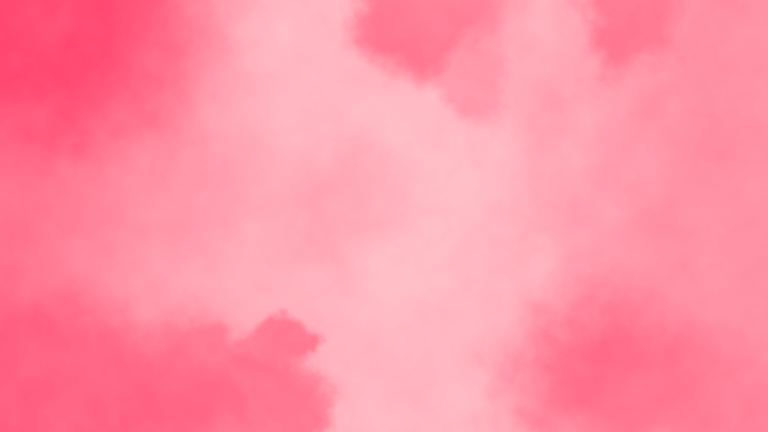
Write a Shadertoy shader that draws this texture.

```glsl
// Soft pink clouds: a pale hazy centre with deeper rose billows around the rim.

float hash(vec2 cell) {
    vec3 h = fract(cell.xyx * 0.1031);
    h += dot(h, h.yzx + 33.33);
    return fract((h.x + h.y) * h.z);
}

float valueNoise(vec2 p) {
    vec2 cell = floor(p), f = fract(p);
    f = f * f * f * (f * (f * 6.0 - 15.0) + 10.0);
    return mix(mix(hash(cell), hash(cell + vec2(1, 0)), f.x),
               mix(hash(cell + vec2(0, 1)), hash(cell + vec2(1, 1)), f.x), f.y);
}

// Layered noise, rotated per octave to hide the grid; centred on zero
float fbm(vec2 p) {
    float sum = 0.0, amplitude = 0.5;
    for (int octave = 0; octave < 6; octave++) {
        sum += amplitude * (valueNoise(p) - 0.5);
        p = mat2(1.6, 1.2, -1.2, 1.6) * p + 7.3;
        amplitude *= 0.53;
    }
    return sum;
}

// Blends an elliptical billow of the given depth into the haze
float billow(float haze, vec2 p, vec2 centre, vec2 radius, float softness, float depth) {
    float d = length((p - centre) / radius);
    float cover = 1.0 - smoothstep(1.0 - softness, 1.0 + softness, d);
    return mix(haze, max(haze, depth), cover);
}

void mainImage(out vec4 fragColor, in vec2 fragCoord) {
    // Height is one unit; x is scaled so the layout spans a 16:9 frame
    vec2 p = fragCoord / iResolution.xy * vec2(16.0 / 9.0, 1.0);

    // Broad bends and fine curls that ruffle the cloud edges
    vec2 bend = vec2(fbm(p * 3.0 + 11.0), fbm(p * 3.0 + 47.0));
    vec2 curl = vec2(fbm(p * 12.0 + 23.0), fbm(p * 12.0 + 71.0));
    vec2 q = p + 0.17 * bend + 0.10 * curl;

    // Pale haze, deepening to both sides
    float haze = 0.02
        + 0.53 * (1.0 - smoothstep(0.0, 0.88, q.x))
        + 0.34 * smoothstep(0.98, 1.70, q.x + 0.15 * (q.y - 0.5));
    haze = billow(haze, q, vec2(0.78, 0.51), vec2(0.15, 0.11), 0.7, 0.19);

    // Upper left mass
    haze = billow(haze, q, vec2(0.05, 0.95), vec2(0.36, 0.28), 0.60, 0.93);

    // Lower left bank with a crisp rounded head
    haze = billow(haze, q, vec2(0.18, 0.08), vec2(0.42, 0.18), 0.50, 0.74);
    haze = billow(haze, q, vec2(0.52, 0.04), vec2(0.20, 0.17), 0.20, 0.56);
    haze = billow(haze, q, vec2(0.65, 0.20), vec2(0.080, 0.070), 0.30, 0.50);

    // Clouds hanging from the top edge
    haze = billow(haze, q, vec2(0.98, 0.99), vec2(0.17, 0.17), 0.35, 0.49);
    haze = billow(haze, q, vec2(1.09, 0.81), vec2(0.08, 0.11), 0.35, 0.27);
    haze = billow(haze, q, vec2(1.43, 0.95), vec2(0.12, 0.10), 0.35, 0.54);

    // Lower right bank
    haze = billow(haze, q, vec2(1.66, 0.04), vec2(0.42, 0.15), 0.60, 0.52);
    haze = billow(haze, q, vec2(1.42, 0.13), vec2(0.17, 0.15), 0.85, 0.62);

    // Drifting tone inside the clouds, then faint wisps
    haze += 0.24 * fbm(p * 3.5 + 0.4 * bend + 5.0) + 0.07 * curl.x;
    haze += 0.06 * fbm(p * 26.0 + 2.0 * bend + 37.0);

    vec3 paleBlush = vec3(1.0, 0.75, 0.78), deepRose = vec3(1.0, 0.25, 0.41);
    fragColor = vec4(mix(paleBlush, deepRose, clamp(haze, 0.0, 1.0)), 1.0);
}
```
